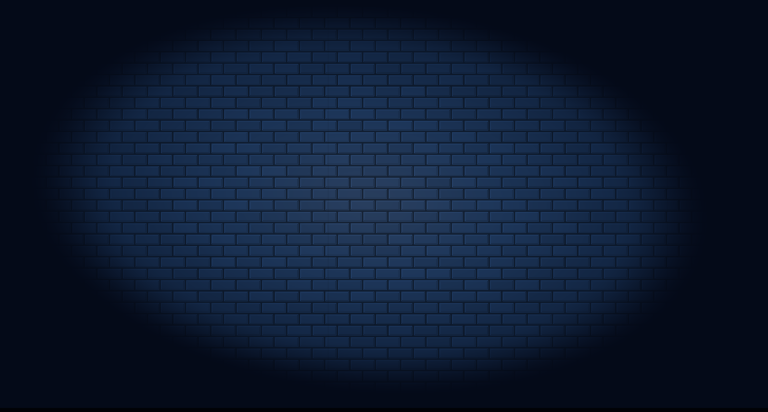
A WebGL 2 fragment shader for this background:

```glsl
#version 300 es
precision highp float;
// Dark blue brick wall lit by a wide, slightly tilted oval spotlight.
uniform vec2 u_resolution;
out vec4 fragColor;

float hash(vec2 p) {
  p = fract(p * vec2(0.1031, 0.1137));
  p += dot(p, p.yx + 33.33);
  return fract((p.x + p.y) * p.x * 57.0);
}

// Signed distance to a rounded box centred on the origin.
float roundBox(vec2 p, vec2 halfSize, float radius) {
  vec2 q = abs(p) - halfSize + radius;
  return length(max(q, 0.0)) + min(max(q.x, q.y), 0.0) - radius;
}

// Light by normalised distance from the centre of the oval.
vec3 spotlight(float r) {
  vec3 core = vec3(0.155, 0.240, 0.365);
  vec3 body = vec3(0.110, 0.205, 0.340);
  vec3 rim = vec3(0.068, 0.142, 0.255);
  vec3 night = vec3(0.016, 0.040, 0.100);
  vec3 light = mix(core, body, smoothstep(0.0, 0.48, r));
  light = mix(light, rim, smoothstep(0.35, 0.90, r));
  return mix(light, night, smoothstep(0.76, 1.04, r));
}

void main() {
  // Position in canvas heights.
  vec2 uv = gl_FragCoord.xy / u_resolution;
  vec2 p = uv * vec2(1.872, 1.0);
  float pixel = 1.0 / u_resolution.y;

  // Tilted oval of light.
  vec2 fromCentre = p - vec2(0.900, 0.517);
  fromCentre.y += 0.06 * fromCentre.x;
  float r = length(fromCentre / vec2(0.805, 0.461));
  vec3 color = spotlight(r);

  // Running bond: every other course shifts by half a brick.
  vec2 brickSize = vec2(0.0617, 0.02764);
  vec2 grid = (p - vec2(0.822, 0.5983)) / brickSize;
  float course = floor(grid.y);
  grid.x += 0.5 * mod(course + 1.0, 2.0);
  vec2 brick = floor(grid);
  vec2 local = (fract(grid) - 0.5) * brickSize;
  float d = roundBox(local, 0.5 * brickSize - 0.0017, 0.002);

  // Mortar, brick tone and a bevel lit from the upper left.
  float face = 1.0 - smoothstep(-0.6 * pixel, 0.6 * pixel, d);
  vec2 corner = 0.5 * brickSize - abs(local);
  float side = corner.x < corner.y ? -sign(local.x) : sign(local.y);
  float bevelWidth = max(0.0022, 0.6 * pixel);
  float bevel = face * side * (1.0 - smoothstep(0.0, bevelWidth, abs(d + 0.0022)));
  float tone = 1.0 + 0.08 * (hash(brick + 90.0) - 0.5);
  float shade = mix(0.56, tone, face) + 0.13 * bevel;

  // Relief fades out towards the edge of the light.
  float relief = 1.0 - smoothstep(0.60, 1.02, r);
  relief = mix(0.5 * (1.0 - smoothstep(0.92, 1.04, r)), 1.0, relief);
  color *= mix(0.94, shade, relief);

  // Faint vertical joins between panels of wall.
  float join = abs(mod(p.x - 0.3865, 0.827) - 0.4135);
  color *= 1.0 - 0.06 * relief * (1.0 - smoothstep(0.0, 0.003, join));

  // Thin dark strip along the floor.
  color *= mix(0.25, 1.0, smoothstep(0.008, 0.008 + 1.5 * pixel, p.y));
  fragColor = vec4(color, 1.0);
}
```
